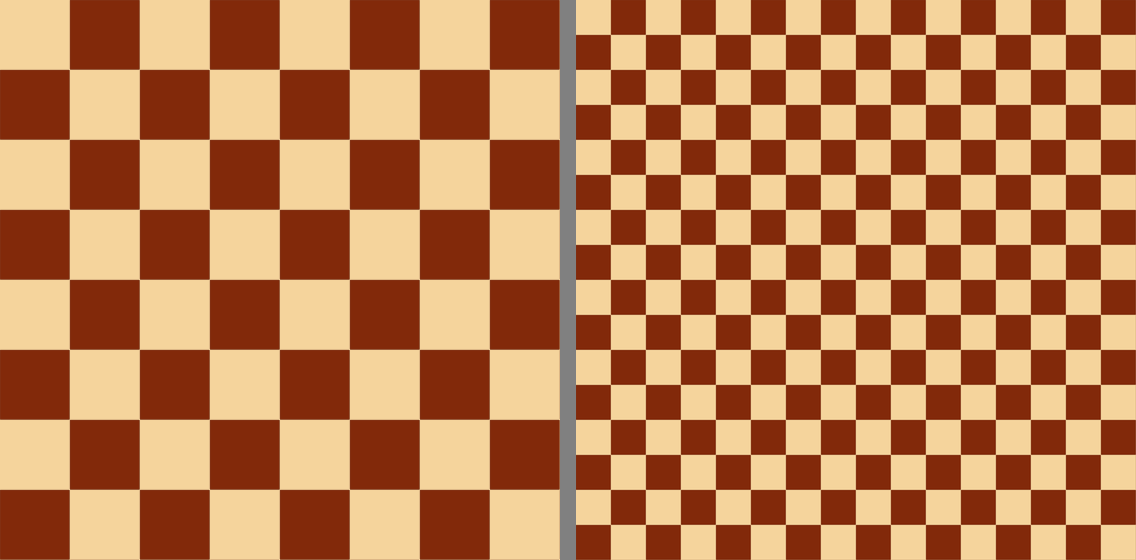
Left: one tile. Right: repeated 2 by 2.
Write a Shadertoy shader that draws this pattern.

```glsl
// Checkerboard of eight by eight flat squares, dark brown on warm cream.
// Each dark square is a slightly rounded box with a hairline muted rim; every
// point measures its distance to the nearest dark square, so edges stay smooth.

const float SQUARES = 8.0;          // squares across and down, even so it tiles
const float CORNER_RADIUS = 0.015;  // lengths below are in square widths
const float RIM_WIDTH = 0.006;
const vec2 GRID_SHIFT = vec2(-0.003, 0.003);

const vec3 CREAM = vec3(0.96, 0.83, 0.61);
const vec3 BROWN = vec3(0.51, 0.16, 0.04);
const vec3 RIM = vec3(0.50, 0.28, 0.19);

float roundedBox(vec2 p, vec2 halfSize, float radius) {
    vec2 q = abs(p) - halfSize + radius;
    return length(max(q, 0.0)) + min(max(q.x, q.y), 0.0) - radius;
}

// Offset from the centre of the nearest dark square
vec2 nearestDarkSquare(vec2 grid) {
    vec2 cell = floor(grid);
    vec2 p = grid - cell - 0.5;
    float isLight = mod(cell.x + cell.y, 2.0);
    vec2 axis = abs(p.x) > abs(p.y) ? vec2(1.0, 0.0) : vec2(0.0, 1.0);
    vec2 side = mix(vec2(-1.0), vec2(1.0), step(0.0, p));
    return p - isLight * axis * side;
}

// Share of a pixel lying inside a signed distance edge
float coverage(float dist, float pixel) {
    return clamp(0.5 - dist / pixel, 0.0, 1.0);
}

void mainImage(out vec4 fragColor, in vec2 fragCoord) {
    vec2 uv = fragCoord / iResolution.xy;
    float pixel = SQUARES / min(iResolution.x, iResolution.y);

    vec2 p = nearestDarkSquare(uv * SQUARES - GRID_SHIFT);
    float dist = roundedBox(p, vec2(0.5), CORNER_RADIUS);

    // Brown fill inside its rim, laid over the cream ground
    vec3 square = mix(RIM, BROWN, coverage(dist + RIM_WIDTH, pixel));
    vec3 color = mix(CREAM, square, coverage(dist, pixel));
    fragColor = vec4(color, 1.0);
}
```
